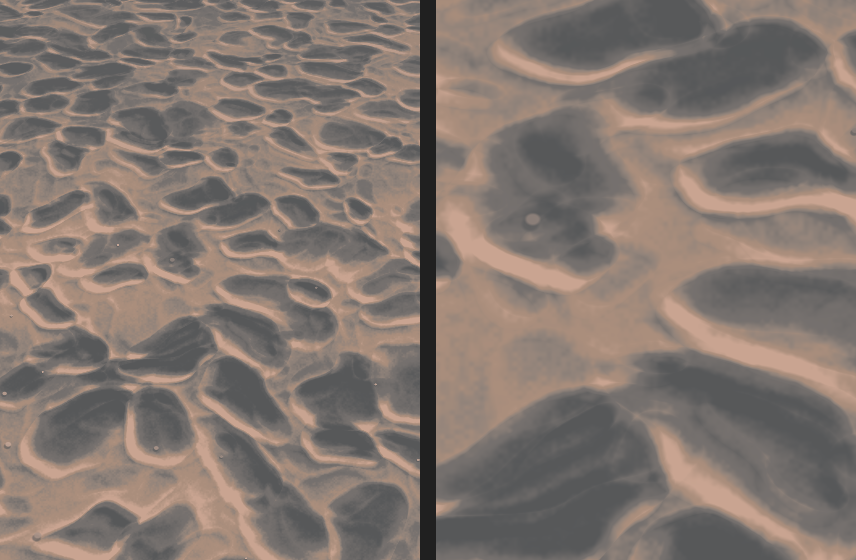
Left: the whole. Right: its middle third, enlarged.
Reproduce this texture procedurally as a Shadertoy shader.

```glsl
// Trampled beach sand under a low sun, seen in perspective.
// Hashed craters with raised rims form a height field on a ground plane;
// its slope towards the sun and its depth pick a tone from shade to lit crest.

const vec3 SHADOW = vec3(0.340, 0.345, 0.350);
const vec3 SHADE  = vec3(0.460, 0.440, 0.430);
const vec3 DUSK   = vec3(0.570, 0.515, 0.480);
const vec3 SAND   = vec3(0.665, 0.555, 0.485);
const vec3 CREST  = vec3(0.790, 0.645, 0.570);
const vec3 HAZE   = vec3(0.475, 0.460, 0.455);

const float HORIZON     = 2.05;   // height of the vanishing line, in widths
const float PIT_FREQ    = 4.1;    // large footprints per width, in front
const float DIMPLE_FREQ = 8.6;    // smaller dents between them
const float SLOPE_GAIN  = 0.075;
const float PIT_SHADE   = 0.40;
const float PATCH_SHADE = 0.50;
const float BASE_TONE   = 0.57;
const float GRAIN       = 0.07;
const int   PEBBLES     = 14;
const vec2  AWAY_FROM_SUN = vec2(-0.50, -0.866);

float hash(vec2 p) {
    return fract(sin(dot(p, vec2(127.1, 311.7))) * 43758.5453);
}

vec2 hash2(vec2 p) {
    return vec2(hash(p), hash(p + 37.3));
}

float noise(vec2 p) {
    vec2 i = floor(p), f = fract(p);
    f = f * f * (3.0 - 2.0 * f);
    return mix(mix(hash(i), hash(i + vec2(1, 0)), f.x),
               mix(hash(i + vec2(0, 1)), hash(i + vec2(1, 1)), f.x), f.y);
}

float fbm(vec2 p) {
    float sum = 0.0, amp = 0.5;
    for (int i = 0; i < 4; i++) {
        sum += amp * noise(p);
        p = p * 2.03 + 17.1;
        amp *= 0.5;
    }
    return sum;
}

// Oval bowls with sharp rims; each one flattens what lay there before
float craters(vec2 p) {
    vec2 cell = floor(p);
    float h = 0.0;
    for (int y = -1; y <= 1; y++)
    for (int x = -1; x <= 1; x++) {
        vec2 id = cell + vec2(x, y);
        vec2 d = p - id - 0.1 - 0.8 * hash2(id);
        float angle = 3.0 * (hash(id + 5.7) - 0.5);
        float c = cos(angle), s = sin(angle);
        d = mat2(c, s, -s, c) * d * vec2(0.88, 1.18);
        float q = length(d) / mix(0.34, 0.62, hash(id + 11.9));
        float depth = mix(0.6, 1.1, hash(id + 23.5));
        float bowl = q < 1.0 ? 1.35 * q * q * q - 1.0 : 0.35 * exp(-6.0 * (q - 1.0));
        h = h * mix(0.2, 1.0, smoothstep(0.65, 1.0, q)) + depth * bowl;
    }
    return h;
}

// Height of the sand, in units of one large pit
float height(vec2 p) {
    vec2 warp = vec2(noise(p * 4.0), noise(p * 4.0 + 31.0)) - 0.5;
    vec2 ripple = vec2(noise(p * 11.0 + 7.0), noise(p * 11.0 + 53.0)) - 0.5;
    p += 0.17 * warp + 0.05 * ripple;
    float h = craters(p * PIT_FREQ);
    h += 0.20 * craters(p * DIMPLE_FREQ + 9.4);
    return h + 0.5 * (fbm(p * 5.0) - 0.5);
}

vec3 sandColor(float tone) {
    vec3 col = mix(SHADOW, SHADE, smoothstep(0.0, 0.36, tone));
    col = mix(col, DUSK, smoothstep(0.36, 0.54, tone));
    col = mix(col, SAND, smoothstep(0.50, 0.68, tone));
    return mix(col, CREST, smoothstep(0.68, 0.92, tone));
}

void mainImage(out vec4 fragColor, in vec2 fragCoord) {
    vec2 uv = fragCoord / iResolution.x;
    float top = iResolution.y / iResolution.x;
    float far = smoothstep(0.55, 1.0, uv.y / top);

    // Ground plane
    float zoom = HORIZON / (HORIZON - uv.y);
    vec2 ground = vec2((uv.x - 0.5) * zoom, HORIZON * zoom);

    // Slope away from the sun; the step widens with distance
    float e = 0.009 + 0.0016 * zoom * zoom;
    vec2 offset = AWAY_FROM_SUN * e;
    float ahead = height(ground + offset), behind = height(ground - offset);
    float slope = (ahead - behind) / (2.0 * e * PIT_FREQ);
    float level = 0.5 * (ahead + behind);

    // Light: slope, shaded pit floors, broad patches and grain
    float tone = BASE_TONE + SLOPE_GAIN * clamp(slope, -5.0, 6.0);
    tone -= PIT_SHADE * (1.0 - smoothstep(-0.75, 0.05, level));
    tone += 0.12 * clamp(level, 0.0, 0.5);
    tone += PATCH_SHADE * (0.6 * noise(ground * 2.3 + 3.0) + 0.4 * noise(ground * 5.5) - 0.5);
    tone += GRAIN * (noise(uv * 260.0) + noise(uv * 110.0) - 1.0) - 0.07 * far;
    vec3 col = sandColor(tone);
    col = mix(col, HAZE, 0.2 * far);

    // Scattered pebbles and shell bits, each with a small shadow
    for (int i = 0; i < PEBBLES; i++) {
        vec2 seed = vec2(float(i), 4.3);
        vec2 at = hash2(seed) * vec2(1.0, 0.75 * top);
        float size = mix(0.003, 0.013, pow(hash(seed + 2.9), 4.0));
        float body = length((uv - at) * vec2(1.0, 1.25));
        float shade = length((uv - at + vec2(0.3, 0.6) * size) * vec2(1.0, 1.25));
        col = mix(col, SHADOW, 0.6 * (1.0 - smoothstep(0.7 * size, 1.3 * size, shade)));
        vec3 stone = mix(SHADE, CREST + 0.06, hash(seed + 8.1));
        col = mix(col, stone, 0.85 * (1.0 - smoothstep(0.6 * size, 1.1 * size, body)));
    }

    fragColor = vec4(clamp(col, 0.0, 1.0), 1.0);
}
```
